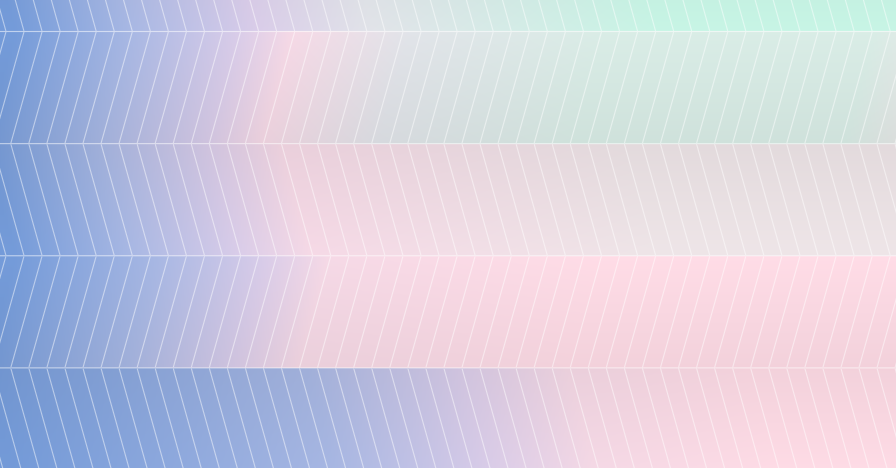
Reproduce this background procedurally as a WebGL 1 fragment shader.

```glsl
precision highp float;
// Pastel pleats: five horizontal bands, each with its own left-to-right
// gradient, sheared alternately left and right along a triangle wave.
// Fine white lines follow the shear and mark the folds between bands.

uniform vec2 u_resolution;

const float BAND_HEIGHT = 0.2396;
const float FIRST_FOLD = 0.2139;
const float SHEAR = 0.0671;
const float LINE_SPACING = 0.03856;
const float LINE_PHASE = 0.0179;
const float LINE_HALF_WIDTH = 0.0012;

const vec3 BLUE = vec3(0.45, 0.60, 0.84);
const vec3 PERIWINKLE = vec3(0.65, 0.71, 0.88);
const vec3 LILAC = vec3(0.84, 0.79, 0.90);
const vec3 ROSE = vec3(0.95, 0.84, 0.89);
const vec3 PINK = vec3(0.985, 0.85, 0.89);
const vec3 MIST = vec3(0.87, 0.88, 0.90);
const vec3 SAGE = vec3(0.84, 0.915, 0.89);
const vec3 MINT = vec3(0.77, 0.945, 0.885);
const vec3 BLUSH_GREY = vec3(0.92, 0.885, 0.895);

float ramp(float from, float to, float t) {
  return clamp((t - from) / (to - from), 0.0, 1.0);
}

// Blue start shared by all bands, then two colours of the band's own.
// stops: positions of periwinkle, lilac, middle and far colours.
vec3 bandGradient(float t, vec4 stops, vec3 middle, vec3 far) {
  vec3 color = mix(BLUE, PERIWINKLE, ramp(0.0, stops.x, t));
  color = mix(color, LILAC, ramp(stops.x, stops.y, t));
  color = mix(color, middle, ramp(stops.y, stops.z, t));
  return mix(color, far, ramp(stops.z, stops.w, t));
}

// Bands are numbered upward, starting at -1 below the first fold.
vec3 bandColor(float band, float t) {
  if (band < -0.5) return bandGradient(t, vec4(0.36, 0.53, 0.65, 0.85), ROSE, PINK);
  if (band < 0.5) return bandGradient(t, vec4(0.16, 0.28, 0.35, 0.65), ROSE, PINK);
  if (band < 1.5) return bandGradient(t, vec4(0.13, 0.25, 0.33, 0.72), ROSE, BLUSH_GREY);
  if (band < 2.5) {
    vec3 color = bandGradient(t, vec4(0.13, 0.25, 0.31, 0.44), ROSE, MIST);
    color = mix(color, SAGE, ramp(0.44, 0.66, t));
    return mix(color, BLUSH_GREY, 0.6 * ramp(0.96, 1.02, t));
  }
  return bandGradient(t, vec4(0.13, 0.27, 0.40, 0.72), MIST, MINT);
}

// Antialiased coverage of a line at the given distance.
float lineMask(float dist, float halfWidth, float pixel) {
  return clamp((halfWidth - dist) / pixel + 0.5, 0.0, 1.0);
}

// Distance to the nearest whole multiple of the period.
float repeatDistance(float x, float period) {
  return abs(mod(x + 0.5 * period, period) - 0.5 * period);
}

void main() {
  vec2 p = gl_FragCoord.xy / u_resolution.y;
  float aspect = u_resolution.x / u_resolution.y;
  float pixel = 1.0 / u_resolution.y;

  // Triangle wave: 0 and 1 on alternating folds
  float level = (p.y - FIRST_FOLD) / BAND_HEIGHT;
  float zigzag = 1.0 - abs(mod(level, 2.0) - 1.0);
  float sheared = p.x - SHEAR * (zigzag - 0.5);

  // Band colour, with soft shading from fold to fold
  vec3 color = bandColor(floor(level), sheared / aspect);
  color *= mix(0.965, 1.015, zigzag);

  // Slanted lines and horizontal folds
  float slope = SHEAR / BAND_HEIGHT;
  float slantDist = repeatDistance(sheared - LINE_PHASE, LINE_SPACING)
                  / sqrt(1.0 + slope * slope);
  float foldDist = repeatDistance(p.y - FIRST_FOLD, BAND_HEIGHT);
  float lines = max(0.48 * lineMask(slantDist, LINE_HALF_WIDTH, pixel),
                    0.55 * lineMask(foldDist, LINE_HALF_WIDTH, pixel));
  color = mix(color, vec3(1.0), lines);

  gl_FragColor = vec4(min(color, 1.0), 1.0);
}
```
